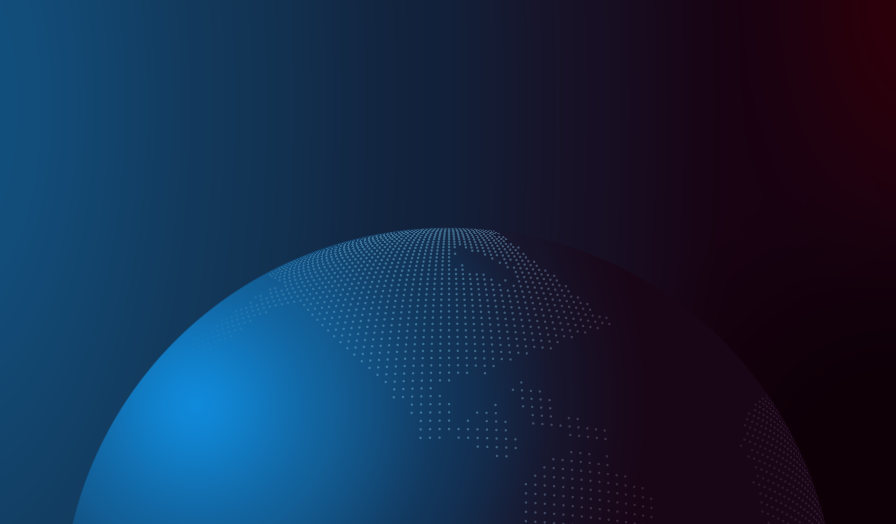
Give the GLSL for this background, as a Shadertoy shader.

```glsl
const vec2 GLOBE = vec2(0.857, -0.173);
const float RADIUS = 0.739;
const float TILT = 0.3;
const float STEP = 0.025;

float hash(vec2 p) {
    vec3 q = fract(vec3(p.xyx) * 0.1031);
    q += dot(q, q.yzx + 33.33);
    return fract((q.x + q.y) * q.z);
}

float capsule(vec2 p, vec2 a, vec2 b, float r) {
    vec2 ab = b - a;
    return length(p - a - ab * clamp(dot(p - a, ab) / dot(ab, ab), 0.0, 1.0)) - r;
}

mat2 rotation(float a) {
    return mat2(cos(a), sin(a), -sin(a), cos(a));
}

// Signed distance to the dotted land, negative inside
float landDistance(vec2 p) {
    // Northern mass: west coast, south coast, east coast, inner bay
    float d = max(1.0 - p.x - 1.02 * p.y, 0.267 + 0.36 * (p.x - 0.86) - p.y);
    d = max(d, p.x + 1.29 * p.y - 1.667);
    d = max(d, -capsule(p, vec2(0.88, 0.51), vec2(0.97, 0.475), 0.018));
    d = min(d, capsule(p, vec2(0.38, 0.34), vec2(0.56, 0.45), 0.018));
    // Isthmus and islands
    d = min(d, capsule(p, vec2(0.80, 0.27), vec2(0.83, 0.19), 0.035));
    d = min(d, capsule(p, vec2(0.86, 0.19), vec2(0.96, 0.14), 0.018));
    d = min(d, capsule(p, vec2(0.93, 0.205), vec2(0.965, 0.15), 0.025));
    d = min(d, capsule(p, vec2(1.00, 0.25), vec2(1.03, 0.22), 0.022));
    d = min(d, capsule(p, vec2(1.03, 0.20), vec2(1.145, 0.17), 0.016));
    // Southern and eastern masses
    d = min(d, capsule(p, vec2(1.10, 0.03), vec2(1.15, 0.0), 0.11));
    return min(d, capsule(p, vec2(1.48, 0.18), vec2(1.53, 0.0), 0.065));
}

vec3 backdrop(vec2 p) {
    float t = length((p - vec2(-0.1, 0.8)) * vec2(1.0, 0.45));
    vec3 c = mix(vec3(0.07, 0.31, 0.49), vec3(0.07, 0.21, 0.34), smoothstep(0.05, 0.6, t));
    c = mix(c, vec3(0.07, 0.13, 0.23), smoothstep(0.5, 0.95, t));
    c = mix(c, vec3(0.09, 0.07, 0.15), smoothstep(0.9, 1.22, t));
    c = mix(c, vec3(0.09, 0.01, 0.07), smoothstep(1.15, 1.53, t));
    // Red upper corner and dark lower corner
    c = mix(c, vec3(0.17, 0.0, 0.04), 1.0 - smoothstep(0.0, 0.4, length((p - vec2(1.75, 1.0)) * vec2(1.0, 0.6))));
    return mix(c, vec3(0.05, 0.0, 0.025), 1.0 - smoothstep(0.1, 0.6, length(p - vec2(1.7, 0.1))));
}

vec3 globeShade(vec2 p) {
    float t = length(p - vec2(0.373, 0.227));
    vec3 c = mix(vec3(0.06, 0.55, 0.87), vec3(0.07, 0.35, 0.56), smoothstep(-0.05, 0.34, t));
    c = mix(c, vec3(0.07, 0.2, 0.34), smoothstep(0.25, 0.53, t));
    c = mix(c, vec3(0.09, 0.09, 0.18), smoothstep(0.48, 0.71, t));
    return mix(c, vec3(0.095, 0.022, 0.085), smoothstep(0.64, 0.89, t));
}

// Round dots at grid crossings of latitude and longitude
float landDots(vec2 p, float pixel) {
    vec2 n = (p - GLOBE) / RADIUS;
    vec3 s = vec3(n, sqrt(max(1.0 - dot(n, n), 0.0)));
    s.yz = rotation(TILT) * s.yz;
    vec2 cell = round(vec2(atan(s.x, s.z), asin(clamp(s.y, -1.0, 1.0))) / STEP);
    vec2 angle = cell * STEP;
    vec3 c = vec3(sin(angle.x) * cos(angle.y), sin(angle.y), cos(angle.x) * cos(angle.y));
    c.yz = rotation(-TILT) * c.yz;
    vec2 center = GLOBE + RADIUS * c.xy;
    float coast = landDistance(center) + 0.016 * (hash(cell + 200.0) - 0.5);
    float spot = 1.0 - smoothstep(0.0022 - 0.7 * pixel, 0.0022 + 0.7 * pixel, length(p - center));
    return spot * step(coast, 0.0) * smoothstep(0.0, 0.12, c.z);
}

void mainImage(out vec4 fragColor, in vec2 fragCoord) {
    vec2 p = fragCoord / iResolution.y;
    float pixel = 1.0 / iResolution.y;
    float edge = length(p - GLOBE) - RADIUS;

    // Globe with dotted continents, fading to the shaded side
    vec3 globe = globeShade(p);
    vec3 dotColor = mix(vec3(0.4, 0.68, 0.82), vec3(0.5, 0.38, 0.5), smoothstep(0.8, 1.3, p.x));
    float strength = mix(0.5, 0.2, smoothstep(0.9, 1.4, p.x)) * smoothstep(0.3, 0.75, p.x);
    globe = mix(globe, dotColor, landDots(p, pixel) * strength);

    vec3 color = mix(globe, backdrop(p), smoothstep(-pixel, pixel, edge));
    fragColor = vec4(color, 1.0);
}
```
